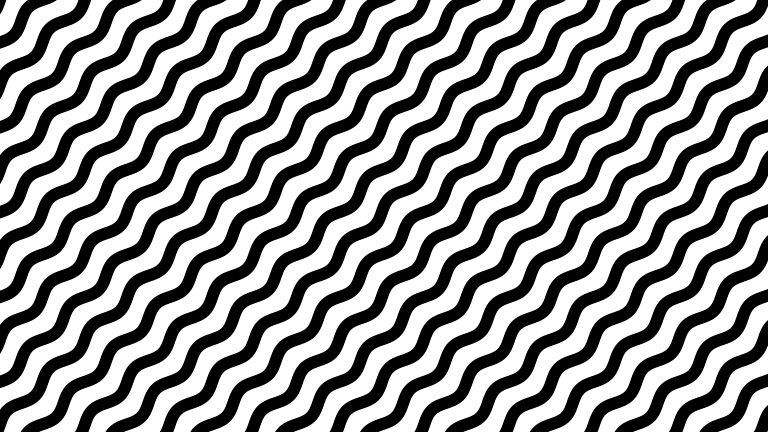
Give the GLSL for this pattern, as a Shadertoy shader.

```glsl
// Parallel black wavy stripes climbing diagonally to the right on white.

const float PI = 3.14159265;
const float AMPLITUDE = 0.155;  // in stripe spacings; one wave is 2 spacings long

float wave(float u) { return -AMPLITUDE * sin(PI * u); }
float waveSlope(float u) { return -AMPLITUDE * PI * cos(PI * u); }

// Distance to the nearest curve of the stack v = wave(u) + integer
float stripeDistance(vec2 p) {
    p.y -= round(p.y - wave(p.x));
    float u = p.x;
    // Slide the foot point towards the closest point of the curve
    for (int i = 0; i < 4; i++) {
        float slope = waveSlope(u);
        u -= (u - p.x + (wave(u) - p.y) * slope) / (1.0 + slope * slope);
    }
    return length(p - vec2(u, wave(u)));
}

void mainImage(out vec4 fragColor, in vec2 fragCoord) {
    // Scale to stripe spacings, measured from the upper left corner
    float stripesPerHeight = 14.4;
    vec2 p = (fragCoord - vec2(0.0, iResolution.y)) / iResolution.y * stripesPerHeight;
    float pixel = stripesPerHeight / iResolution.y;

    // Turn by 45 degrees: u runs along the stripes, v across them
    vec2 uv = vec2(p.x + p.y, p.x - p.y) * sqrt(0.5);

    float halfWidth = 0.201;
    float white = smoothstep(-0.6 * pixel, 0.6 * pixel, stripeDistance(uv) - halfWidth);
    fragColor = vec4(vec3(white), 1.0);
}
```
